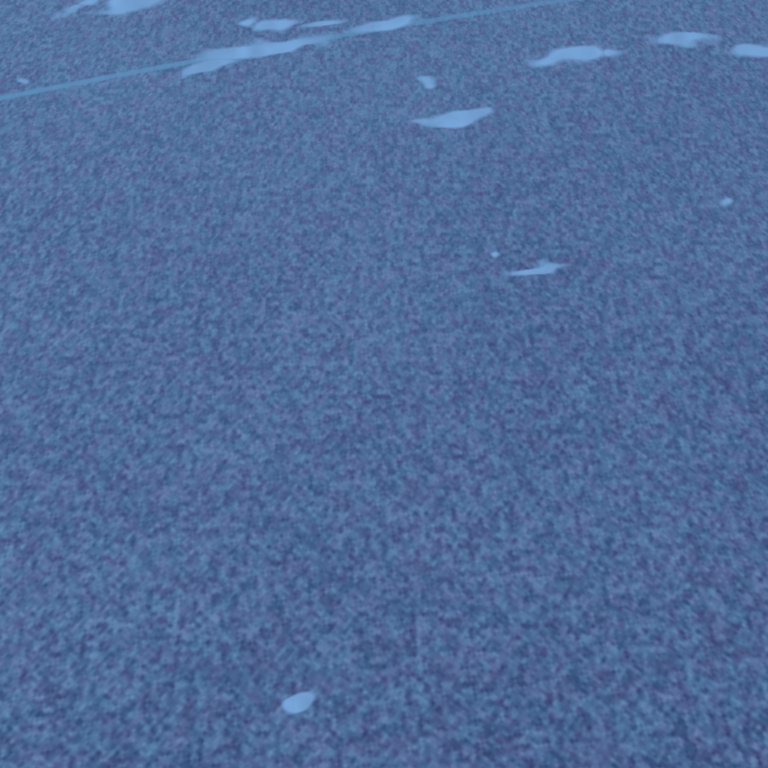
This texture is drawn by a WebGL 1 fragment shader. Its source:

```glsl
precision highp float;
// Dusk-blue asphalt in shallow perspective, with thin snow scraps and a pale painted line.
uniform vec2 u_resolution;

const vec3 STONE_DARK = vec3(0.22, 0.29, 0.47);
const vec3 STONE_LIGHT = vec3(0.37, 0.50, 0.67);
const vec3 STONE_TINT = vec3(-0.045, 0.025, 0.005);
const vec3 SNOW = vec3(0.46, 0.64, 0.84);
const vec3 PAINT = vec3(0.36, 0.56, 0.74);
const float HORIZON = 2.0;         // height at which the ground would vanish
const float GRAIN_FREQ = 240.0;
const float GRAIN_NEAR = 1.35;     // grain contrast at the bottom
const float GRAIN_FAR = 0.8;       // grain contrast at the top
const float TONE_NEAR = 0.50;
const float TONE_FAR = 0.74;
const int SCRAP_COUNT = 18;
const float SCRAP_BAND = 0.38;     // depth of the snowy strip below the top edge
const vec2 LONE_LUMP = vec2(0.39, 0.086);
const float EDGE = 0.003;

float hash(vec2 p) {
  vec3 q = fract(vec3(p.xyx) * 0.1031);
  q += dot(q, q.yzx + 33.33);
  return fract((q.x + q.y) * q.z);
}

float noise(vec2 p) {
  vec2 cell = floor(p);
  vec2 f = fract(p);
  f = f * f * (3.0 - 2.0 * f);
  float low = mix(hash(cell), hash(cell + vec2(1.0, 0.0)), f.x);
  float high = mix(hash(cell + vec2(0.0, 1.0)), hash(cell + 1.0), f.x);
  return mix(low, high, f.y);
}

// Coverage of a soft tilted ellipse.
float blob(vec2 d, vec2 size, float slope) {
  d.y -= d.x * slope;
  float dist = (length(d / size) - 1.0) * size.y;
  return 1.0 - smoothstep(-EDGE, EDGE, dist);
}

vec3 asphalt(vec2 uv) {
  float depth = HORIZON - uv.y;
  vec2 ground = vec2((uv.x - 0.5) / depth, -log(depth)) * GRAIN_FREQ + 400.0;
  mat2 turn = mat2(0.8, 0.6, -0.6, 0.8);
  float grain = 0.6 * noise(ground) + 0.4 * noise(turn * ground * 1.7 + 31.0) - 0.5;
  float patches = noise(uv * vec2(6.0, 9.0) + 50.0) - 0.5;
  float tone = mix(TONE_NEAR, TONE_FAR, uv.y) + 0.10 * (0.5 - uv.x) + 0.10 * patches;
  tone += grain * mix(GRAIN_NEAR, GRAIN_FAR, uv.y);
  float tint = noise(turn * ground * 0.6 + 77.0) - 0.5;
  return mix(STONE_DARK, STONE_LIGHT, tone) + STONE_TINT * tint;
}

float snowScraps(vec2 p) {
  float cover = 0.0;
  for (int i = 0; i < SCRAP_COUNT; i++) {
    float id = float(i);
    float fall = hash(vec2(id, 3.7));
    float pick = hash(vec2(id, 19.3));
    vec2 center = vec2(fract(id * 0.618 + 0.09), 1.0 - SCRAP_BAND * pow(fall, 1.8));
    float reach = mix(0.008, 0.055, pick * pick);
    vec2 size = vec2(reach, 0.003 + 0.13 * reach);
    float slope = mix(0.30, 0.05, center.x);
    cover = max(cover, blob(p - center, size, slope));
  }
  return cover;
}

void main() {
  vec2 uv = gl_FragCoord.xy / u_resolution;
  vec3 color = asphalt(uv);

  // Ragged outline shared by all the snow
  vec2 ragged = vec2(noise(uv * vec2(35.0, 70.0)), noise(uv * vec2(30.0, 80.0) + 90.0)) - 0.5;
  vec2 p = uv + ragged * vec2(0.030, 0.012);

  // Painted line, fading to the right
  float lineY = 0.872 + 0.20 * uv.x - 0.035 * uv.x * uv.x;
  float line = 1.0 - smoothstep(0.001, 0.005, abs(uv.y - lineY));
  color = mix(color, PAINT, line * mix(0.9, 0.5, uv.x));

  // Snow drifted against the line, loose scraps and one near lump
  float drift = blob(p - vec2(0.35, 0.938), vec2(0.085, 0.011), 0.14);
  float lump = blob(uv + ragged * 0.008 - LONE_LUMP, vec2(0.020, 0.013), 0.25);
  float snow = max(max(drift, lump), snowScraps(p));
  float shade = 0.94 + 0.12 * noise(uv * 60.0 + 20.0);
  color = mix(color, SNOW * shade, snow * 0.92);

  gl_FragColor = vec4(color, 1.0);
}
```
